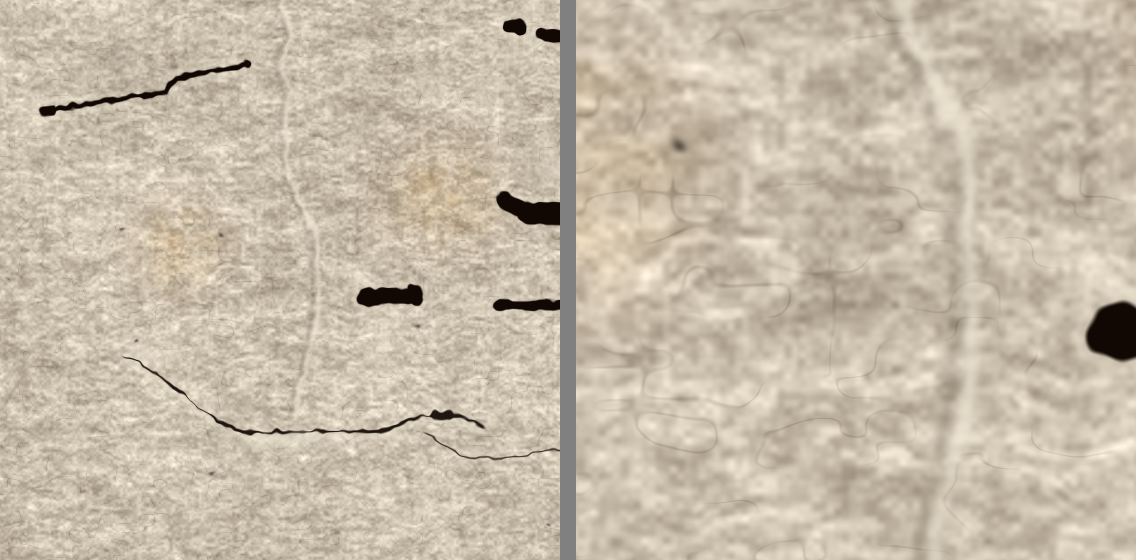
Left: the whole. Right: its middle third, enlarged.
This texture is drawn by a WebGL 1 fragment shader. Its source:

```glsl
precision highp float;
// Weathered pale stone with fine grain, black slots, hairline cracks and a raised seam.
uniform vec2 u_resolution;

const vec3 STONE = vec3(0.797, 0.750, 0.680);
const vec3 CONTRAST = vec3(0.95, 0.98, 0.97);
const vec3 OCHRE = vec3(-0.015, -0.055, -0.115);
const vec3 PALE = vec3(0.93, 0.90, 0.83);
const vec3 SHADE = vec3(0.44, 0.40, 0.34);
const vec3 VOID = vec3(0.065, 0.030, 0.012);
const float EDGE = 0.0019;       // softness of dark edges
const float ROUGHNESS = 0.007;   // wobble of crack outlines
const int SPECKS = 7;

float hash(vec2 p) {
  return fract(sin(dot(p, vec2(127.1, 311.7))) * 43758.5453);
}

float noise(vec2 p) {
  vec2 i = floor(p), f = fract(p);
  f = f * f * (3.0 - 2.0 * f);
  return mix(mix(hash(i), hash(i + vec2(1.0, 0.0)), f.x),
             mix(hash(i + vec2(0.0, 1.0)), hash(i + vec2(1.0, 1.0)), f.x), f.y);
}

float centred(vec2 p) { return noise(p) - 0.5; }

float capsule(vec2 p, vec2 a, vec2 b, float radius) {
  vec2 ab = b - a;
  float t = clamp(dot(p - a, ab) / dot(ab, ab), 0.0, 1.0);
  return length(p - a - ab * t) - radius;
}

float cover(float d) { return 1.0 - smoothstep(-EDGE, EDGE, d); }

float spot(vec2 p, vec2 centre, vec2 size) {
  vec2 q = (p - centre) / size;
  return exp(-dot(q, q));
}

float span(float x, float a, float b) {
  return smoothstep(a, a + 0.01, x) * (1.0 - smoothstep(b - 0.01, b, x));
}

// Layered grain, drawn out along the horizontal bedding
float grain(vec2 p) {
  vec2 q = p + 0.012 * vec2(centred(p * 31.0), centred(p * 27.0 + 9.0));
  float g = 0.07 * centred(p * 6.0) + 0.09 * centred(q * vec2(22.0, 38.0));
  g += 0.14 * centred(q * vec2(48.0, 125.0) + 3.0);
  g += 0.15 * centred(q * vec2(125.0, 165.0) + 17.0);
  g += 0.11 * centred(p * 235.0 + 41.0);
  // fine dark veins and pale flecks
  float vein = abs(centred(q * vec2(42.0, 66.0) + 60.0));
  float patches = smoothstep(0.4, 0.75, noise(p * vec2(28.0, 40.0) + 5.0));
  g -= 0.085 * (1.0 - smoothstep(0.0, 0.055, vein)) * patches;
  g += 0.07 * smoothstep(0.74, 0.95, noise(q * vec2(35.0, 75.0) + 80.0));
  return g;
}

// Wide black slots and the broken upper crack
float slots(vec2 p) {
  float d = capsule(p, vec2(0.653, 0.469), vec2(0.741, 0.473), 0.0145);
  d = min(d, capsule(p, vec2(0.740, 0.481), vec2(0.744, 0.466), 0.013));
  d = min(d, capsule(p, vec2(0.900, 0.642), vec2(0.943, 0.622), 0.014));
  d = min(d, capsule(p, vec2(0.943, 0.620), vec2(1.05, 0.617), 0.019));
  d = min(d, capsule(p, vec2(0.893, 0.455), vec2(1.05, 0.454), 0.0095));
  d = min(d, capsule(p, vec2(0.912, 0.953), vec2(0.926, 0.951), 0.0135));
  d = min(d, capsule(p, vec2(0.970, 0.938), vec2(1.05, 0.931), 0.0115));
  float thin = 0.0045 + 0.003 * centred(p * 55.0);
  d = min(d, capsule(p, vec2(0.085, 0.803), vec2(0.295, 0.836), thin));
  d = min(d, capsule(p, vec2(0.295, 0.836), vec2(0.315, 0.860), thin));
  d = min(d, capsule(p, vec2(0.315, 0.860), vec2(0.443, 0.885), thin));
  d = min(d, capsule(p, vec2(0.080, 0.802), vec2(0.092, 0.804), 0.0095));
  return min(d, length(p - vec2(0.443, 0.885)) - 0.0075);
}

float mainCrack(float x) {
  return 0.366 - 0.137 * smoothstep(0.20, 0.45, x)
       + 0.030 * smoothstep(0.67, 0.77, x) - 0.025 * smoothstep(0.81, 0.88, x);
}

float branchCrack(float x) {
  return 0.235 - 0.054 * smoothstep(0.73, 0.85, x) + 0.015 * smoothstep(0.89, 1.0, x);
}

float seamLine(float y) {
  return 0.512 + 0.056 * (1.0 - smoothstep(0.55, 0.72, y))
       - 0.042 * (1.0 - smoothstep(0.23, 0.46, y))
       + 0.009 * sin(y * 55.0) * smoothstep(0.75, 0.9, y);
}

void main() {
  vec2 p = gl_FragCoord.xy / u_resolution;
  vec2 rough = p + ROUGHNESS * vec2(centred(p * 75.0), centred(p * 85.0 + 7.0));
  vec3 color = STONE + CONTRAST * grain(p);

  // Stains and bleached patches
  float mottling = 0.4 + 1.2 * noise(p * 42.0 + 12.0);
  float ochre = 0.8 * spot(p, vec2(0.32, 0.56), vec2(0.065))
              + 0.7 * spot(p, vec2(0.79, 0.65), vec2(0.09, 0.08));
  color += OCHRE * ochre * mottling;
  float soot = spot(p, vec2(0.20, 0.905), vec2(0.045, 0.04))
             + 0.6 * spot(p, vec2(0.42, 0.285), vec2(0.05, 0.035));
  color = mix(color, SHADE, 0.22 * soot * mottling);
  float bleach = spot(p, vec2(0.985, 0.715), vec2(0.045, 0.04))
               + 0.7 * spot(p, vec2(0.50, 0.212), vec2(0.09, 0.014))
               + 0.8 * spot(p, vec2(0.27, 0.372), vec2(0.04, 0.016))
               + 0.8 * spot(p, vec2(0.84, 0.454), vec2(0.035, 0.010));
  color = mix(color, PALE, clamp(0.6 * bleach * mottling, 0.0, 1.0));

  // Raised seam: lit crest with a faint shadow on its left
  float across = rough.x - seamLine(p.y);
  float seam = smoothstep(0.23, 0.28, p.y) * (0.4 + 0.6 * noise(p * vec2(9.0, 24.0)));
  color = mix(color, PALE, 0.75 * seam * exp(-pow(across / 0.0055, 2.0)));
  color = mix(color, SHADE, 0.28 * seam * exp(-pow((across + 0.010) / 0.005, 2.0)));

  // Hairline cracks with pale lower lips
  float below = rough.y - mainCrack(p.x);
  float width = 0.0005 + 0.0032 * noise(vec2(p.x * 38.0, 2.0))
              + 0.004 * span(p.x, 0.765, 0.812);
  float run = span(p.x, 0.215, 0.87);
  color = mix(color, PALE, 0.45 * run * exp(-pow((below + 0.009) / 0.006, 2.0)));
  float crack = run * cover(abs(below) * 0.9 - width);
  float branch = smoothstep(0.75, 0.765, p.x)
               * cover(abs(rough.y - branchCrack(p.x)) - 0.0014);
  color = mix(color, VOID, max(0.92 * crack, 0.8 * branch));

  // Scattered small pits
  for (int i = 0; i < SPECKS; i++) {
    float k = float(i) + 1.0;
    vec2 centre = vec2(hash(vec2(k, 3.7)), hash(vec2(k, 8.1)));
    float radius = mix(0.002, 0.006, hash(vec2(k, 5.3)));
    color = mix(color, SHADE * 0.6, 0.8 * spot(rough, centre, vec2(radius)));
  }

  // Slots with a thin bright rim
  float d = slots(rough);
  color = mix(color, PALE, 0.3 * exp(-pow((d - 0.006) / 0.004, 2.0)));
  color = mix(color, VOID, cover(d));
  gl_FragColor = vec4(clamp(color, 0.0, 1.0), 1.0);
}
```
